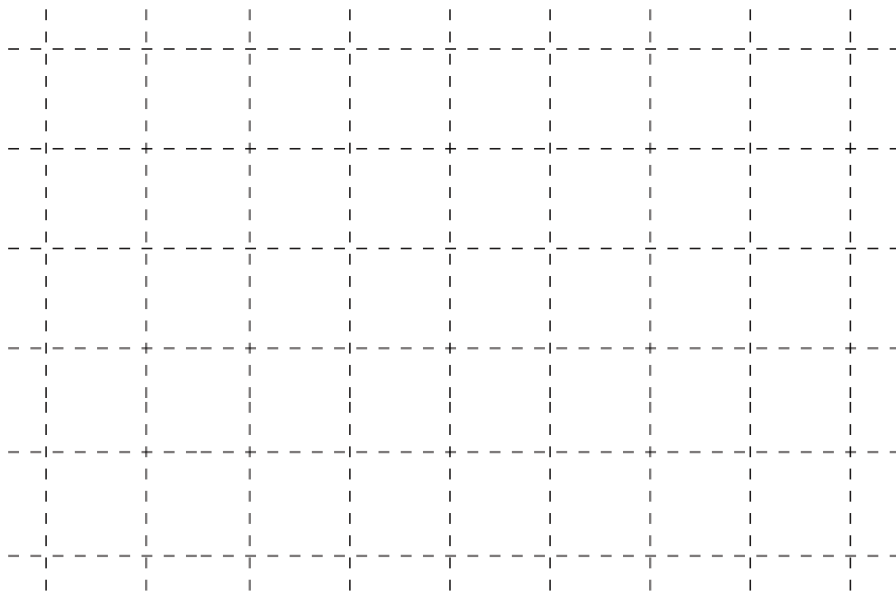
Write a WebGL 2 fragment shader that draws this pattern.

```glsl
#version 300 es
precision highp float;

#define SHEET 768.0        // canvas width in sheet units
#define COLUMNS 9
#define ROWS 6
#define FIRST_LINE vec2(39.5, 42.0)
#define LINE_PITCH vec2(85.8, 85.5)
#define DASH_START vec2(7.0, 8.0)
#define DASH_SEAM vec2(170.2, 343.0)
#define DASH_PITCH 19.05
#define DASH_LENGTH 9.3
#define SEAM_SHIFT 6.4
#define CRISP_WIDTH 1.35
#define FAINT_WIDTH 2.0

uniform vec2 u_resolution;
out vec4 fragColor;

const vec3 PAPER = vec3(1.0);
const vec3 CRISP_INK = vec3(0.11, 0.10, 0.10);
const vec3 FAINT_INK = vec3(0.49, 0.48, 0.48);

// Share of a pixel covered by a band of the given width centred on zero
float bandCoverage(float d, float width, float pixel) {
    float low = max(d - 0.5 * pixel, -0.5 * width);
    float high = min(d + 0.5 * pixel, 0.5 * width);
    return max(high - low, 0.0) / pixel;
}

// Dashes along a line, closing up once at the seam
float dashCoverage(float s, float start, float seam, float pixel) {
    float along = s - start + SEAM_SHIFT * step(seam, s);
    float centred = along - 0.5 * DASH_LENGTH;
    float d = mod(centred + 0.5 * DASH_PITCH, DASH_PITCH) - 0.5 * DASH_PITCH;
    return bandCoverage(d, DASH_LENGTH, pixel) * step(-pixel, along);
}

// Light passed by one dashed line
vec3 lineTint(float d, float dash, bool faint, float pixel) {
    float width = faint ? FAINT_WIDTH : CRISP_WIDTH;
    vec3 ink = faint ? FAINT_INK : CRISP_INK;
    return mix(vec3(1.0), ink, bandCoverage(d, width, pixel) * dash);
}

void main() {
    float pixel = SHEET / u_resolution.x;
    vec2 p = vec2(gl_FragCoord.x, u_resolution.y - gl_FragCoord.y) * pixel;
    float rowDash = dashCoverage(p.x, DASH_START.x, DASH_SEAM.x, pixel);
    float columnDash = dashCoverage(p.y, DASH_START.y, DASH_SEAM.y, pixel);
    vec3 color = PAPER;

    // Vertical lines, with one wider cell after the second
    for (int i = 0; i < COLUMNS; i++) {
        float x = FIRST_LINE.x + LINE_PITCH.x * float(i) + (i >= 2 ? 3.0 : 0.0);
        bool faint = i == 1 || i == 2 || i == 6;
        color *= lineTint(p.x - x, columnDash, faint, pixel);
    }

    // Horizontal lines, with taller cells and fainter ink low down
    for (int j = 0; j < ROWS; j++) {
        float y = FIRST_LINE.y + LINE_PITCH.y * float(j) + 3.5 * float(max(j - 3, 0));
        color *= lineTint(p.y - y, rowDash, j >= 3, pixel);
    }

    fragColor = vec4(color, 1.0);
}
```
